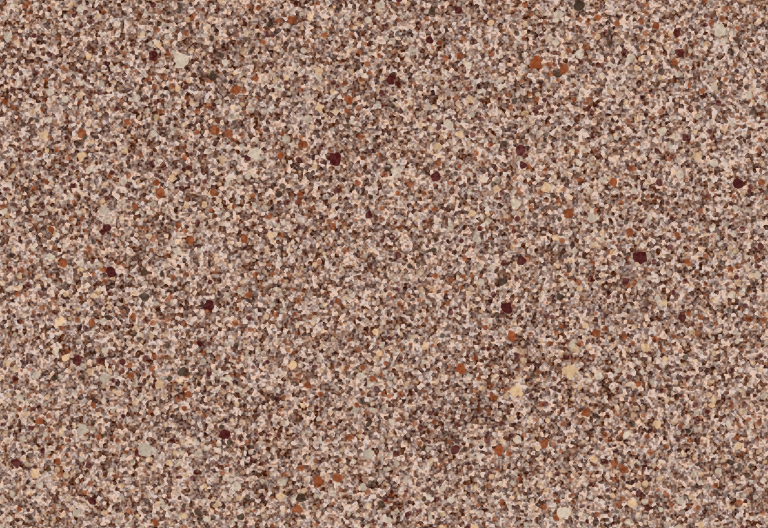
A Shadertoy shader for this texture:

```glsl
// Reddish-brown speckled granite seen from above: a soft Voronoi mosaic of
// tiny crystals with fine mottling, overlaid by three sizes of scattered
// grains in pale grey, cream, rust, maroon and dark olive.

const vec3 DARK_BROWN = vec3(0.29, 0.16, 0.11);
const vec3 PALE_ROSE  = vec3(0.82, 0.71, 0.65);
const vec3 PALE_GREY  = vec3(0.79, 0.73, 0.65);
const vec3 CREAM      = vec3(0.86, 0.72, 0.56);
const vec3 RUST       = vec3(0.56, 0.28, 0.15);
const vec3 MAROON     = vec3(0.29, 0.10, 0.10);
const vec3 OLIVE      = vec3(0.25, 0.19, 0.14);

const float EDGE_SOFTNESS = 0.0016; // in canvas heights

// Three random values per integer cell
vec3 hash3(vec2 cell, float seed) {
    vec3 p = fract(vec3(cell.xyx + seed * 17.3) * vec3(0.1031, 0.1030, 0.0973));
    p += dot(p, p.yxz + 33.33);
    return fract((p.xxy + p.yzz) * p.zyx);
}

float valueNoise(vec2 p, float seed) {
    vec2 cell = floor(p);
    vec2 f = fract(p);
    f = f * f * (3.0 - 2.0 * f);
    float low  = mix(hash3(cell, seed).x, hash3(cell + vec2(1, 0), seed).x, f.x);
    float high = mix(hash3(cell + vec2(0, 1), seed).x, hash3(cell + vec2(1, 1), seed).x, f.x);
    return mix(low, high, f.y);
}

// Softly blended Voronoi cells: x is the tone, y the warmth of the crystal
vec2 crystalMosaic(vec2 p, float sharpness, float seed) {
    vec2 cell = floor(p);
    vec2 total = vec2(0.0);
    float weightSum = 0.0;
    for (int j = -1; j <= 1; j++)
    for (int i = -1; i <= 1; i++) {
        vec2 id = cell + vec2(i, j);
        vec2 toCentre = id + hash3(id, seed).xy - p;
        float weight = exp(-sharpness * dot(toCentre, toCentre));
        total += weight * hash3(id, seed + 1.0).xy;
        weightSum += weight;
    }
    return total / weightSum;
}

vec3 mineralColor(float pick) {
    if (pick < 0.36) return PALE_GREY;
    if (pick < 0.58) return CREAM;
    if (pick < 0.80) return RUST;
    if (pick < 0.91) return MAROON;
    return OLIVE;
}

// Lays irregular round grains over a colour; radii are in cells
vec3 scatterGrains(vec3 color, vec2 uv, float density, float chance,
                   vec2 radii, float opacity, float seed) {
    vec2 p = uv * density;
    vec2 cell = floor(p);
    float wobble = valueNoise(uv * 150.0, seed + 5.0) - 0.5;
    float soft = EDGE_SOFTNESS * density;
    for (int j = -1; j <= 1; j++)
    for (int i = -1; i <= 1; i++) {
        vec2 id = cell + vec2(i, j);
        vec3 place = hash3(id, seed);
        vec3 kind = hash3(id, seed + 1.0);
        float radius = mix(radii.x, radii.y, kind.x * kind.x);
        float dist = length(p - id - place.xy) - radius * (1.0 + 0.7 * wobble);
        float cover = 1.0 - smoothstep(-soft, soft, dist);
        vec3 grain = mineralColor(kind.y) * mix(0.9, 1.08, kind.z);
        color = mix(color, grain, cover * opacity * step(place.z, chance));
    }
    return color;
}

void mainImage(out vec4 fragColor, in vec2 fragCoord) {
    vec2 uv = fragCoord / iResolution.y;

    // Crystal ground with fine mottling and faint broad drifts
    vec2 crystal = crystalMosaic(uv * 145.0, 14.0, 2.0);
    float mottle = valueNoise(uv * 290.0, 4.0) - 0.5;
    float drift = valueNoise(uv * 5.0, 6.0) - 0.5;
    float tone = 0.61 + 0.95 * (crystal.x - 0.5) + 0.6 * mottle + 0.06 * drift;
    vec3 color = mix(DARK_BROWN, PALE_ROSE, clamp(tone, -0.15, 1.08));
    color += (crystal.y - 0.5) * vec3(0.06, -0.01, -0.07);

    // Scattered grains, from common and small to rare and large
    color = scatterGrains(color, uv, 78.0, 0.50, vec2(0.20, 0.45), 0.65, 11.0);
    color = scatterGrains(color, uv, 35.0, 0.22, vec2(0.14, 0.32), 0.82, 21.0);
    color = scatterGrains(color, uv, 11.0, 0.28, vec2(0.06, 0.15), 0.92, 31.0);

    // A little mottling on top keeps the grains stony
    color += 0.07 * mottle;
    fragColor = vec4(clamp(color, 0.0, 1.0), 1.0);
}
```
